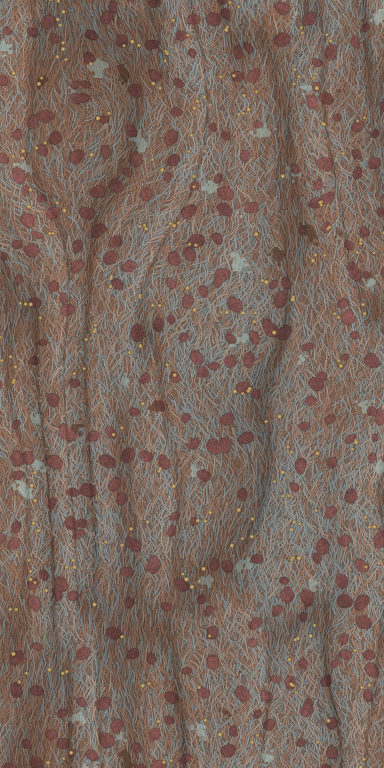
This texture is drawn by a Shadertoy shader. Its source:

```glsl
// Folded tissue: fine crossing fibres follow a warped, mostly vertical flow.
// Soft creases shade the folds; maroon cells, pale and dark flecks and small
// yellow beads are scattered on top with jittered grids.

vec3 hash(vec2 p, float seed) {
    vec3 q = fract(vec3(p, seed) * vec3(0.1031, 0.1030, 0.0973) + 0.137);
    q += dot(q, q.yxz + 33.33);
    return fract((q.xxy + q.yxx) * q.zyx);
}

float noise(vec2 p) {
    vec2 i = floor(p), f = fract(p);
    f = f * f * f * (f * (f * 6.0 - 15.0) + 10.0);
    float low = mix(hash(i, 1.0).x, hash(i + vec2(1, 0), 1.0).x, f.x);
    float high = mix(hash(i + vec2(0, 1), 1.0).x, hash(i + 1.0, 1.0).x, f.x);
    return mix(low, high, f.y);
}

// Coordinate across the folds; its contours run along the flow
float across(vec2 p) {
    return p.x + 0.26 * noise(p * vec2(2.4, 1.8) + 3.0)
               + 0.05 * noise(p * vec2(6.0, 4.0) + 17.0);
}

// Signed distance to scattered ovals, one per chosen grid cell
float ovals(vec2 p, float size, float chance, vec2 radii, float stretch, float seed) {
    vec2 cell = floor(p / size);
    float best = 1.0;
    for (int k = 0; k < 9; k++) {
        vec2 id = cell + vec2(k % 3 - 1, k / 3 - 1);
        vec3 a = hash(id, seed), b = hash(id, seed + 7.0);
        if (a.z > chance) continue;
        vec2 o = p - (id + 0.05 + 0.9 * a.xy) * size;
        float tilt = (b.x - 0.5) * 3.0, c = cos(tilt), s = sin(tilt);
        o = mat2(c, s, -s, c) * o * vec2(stretch, 1.0 / stretch);
        best = min(best, length(o) - mix(radii.x, radii.y, b.y));
    }
    return best;
}

// Signed distance to beads in groups of one to three
float beads(vec2 p) {
    float size = 0.08, best = 1.0;
    vec2 cell = floor(p / size);
    for (int k = 0; k < 9; k++) {
        vec2 id = cell + vec2(k % 3 - 1, k / 3 - 1);
        vec3 a = hash(id, 61.0);
        if (a.z > 0.42) continue;
        for (int j = 0; j < 3; j++) {
            vec3 b = hash(id, 70.0 + float(j));
            if (j > 0 && b.z > 0.45) continue;
            vec2 o = p - (id + a.xy) * size - (b.xy - 0.5) * 0.045;
            best = min(best, length(o) - 0.0042 - 0.0016 * b.z);
        }
    }
    return best;
}

float cover(float d, float soft) { return 1.0 - smoothstep(-soft, soft, d); }

void mainImage(out vec4 fragColor, in vec2 fragCoord) {
    vec2 p = fragCoord / iResolution.x;
    float px = 0.7 / iResolution.x;

    // Flow direction and fold height
    float u = across(p), e = 0.004;
    vec2 slope = vec2(across(p + vec2(e, 0)) - u, across(p + vec2(0, e)) - u);
    float flow = atan(slope.x, -slope.y);
    float fold = noise(vec2(u * 11.0, p.y * 1.3 + 5.0));
    float side = noise(vec2(u * 11.0 + 0.28, p.y * 1.3 + 5.0));
    float crease = 1.0 - smoothstep(0.0, 0.17, abs(fold - 0.42));
    float rusty = noise(vec2(u * 9.0 + 40.0, p.y * 3.0)) * 0.45
                + noise(p * 14.0 + 8.0) * 0.35 + crease * 0.16;

    // Fibres: stacked layers of thin bent strokes
    vec3 col = mix(vec3(0.43, 0.38, 0.35), vec3(0.47, 0.35, 0.29), rusty);
    float size = 0.027;
    vec2 bent = p + 0.006 * (vec2(noise(p * 45.0), noise(p * 45.0 + 90.0)) - 0.5);
    for (int layer = 0; layer < 8; layer++) {
        float depth = float(layer);
        vec2 g = bent + depth * vec2(0.0113, 0.0071);
        vec2 cell = floor(g / size);
        for (int k = 0; k < 9; k++) {
            vec2 id = cell + vec2(k % 3 - 1, k / 3 - 1);
            vec3 a = hash(id, 11.0 + depth), b = hash(id, 31.0 + depth);
            vec2 o = g - (id + a.xy) * size;
            float angle = flow + (a.z - 0.5) * mix(1.7, 0.6, crease);
            vec2 dir = vec2(cos(angle), sin(angle));
            float t = dot(o, dir);
            float w = abs(dot(o, vec2(-dir.y, dir.x)) + (b.x - 0.5) * 12.0 * t * t);
            float d = max(w - 0.0015, abs(t) - mix(0.016, 0.026, b.y));
            vec3 fibre = mix(vec3(0.53, 0.56, 0.56), vec3(0.63, 0.55, 0.49), step(0.6, b.x));
            fibre = mix(fibre, vec3(0.59, 0.44, 0.36), step(b.z, rusty * 1.1 - 0.1));
            col *= 1.0 - 0.16 * cover(d - 0.001, 0.001 + px);
            col = mix(col, fibre * (0.92 + 0.02 * depth), cover(d, px) * 0.9);
        }
    }

    // Pale and dark ragged flecks
    float rag = noise(p * 110.0) - 0.5 + 0.7 * (noise(p * vec2(55.0, 35.0) + 9.0) - 0.5);
    float pale = ovals(p, 0.15, 0.30, vec2(0.005, 0.021), 1.2, 81.0) + rag * 0.03;
    col = mix(col, vec3(0.61, 0.69, 0.66), cover(pale, 0.004) * 0.6);
    float dark = ovals(p, 0.17, 0.22, vec2(0.008, 0.020), 1.35, 93.0) + rag * 0.02;
    col = mix(col, vec3(0.34, 0.23, 0.17), cover(dark, 0.004) * 0.7);

    // Maroon cells with a dark rim and stippled body
    float body = ovals(p, 0.052, 0.41, vec2(0.010, 0.020), 1.14, 47.0)
               + 0.006 * (noise(p * 60.0 + 21.0) - 0.5);
    vec3 maroon = mix(vec3(0.40, 0.24, 0.23), vec3(0.52, 0.32, 0.31), noise(p * 22.0));
    maroon *= 0.88 + 0.24 * noise(p * 220.0);
    maroon *= 1.0 - 0.16 * smoothstep(-0.004, 0.0, body);
    col *= 1.0 - 0.12 * cover(body - 0.002, 0.003);
    col = mix(col, maroon, cover(body, px) * 0.85);

    // Fold shading, then beads on top
    col *= 1.04 - 0.19 * crease + clamp((fold - side) * 0.35, -0.10, 0.06);
    float bead = beads(p);
    col *= 1.0 - 0.22 * cover(bead - 0.0015, 0.002);
    vec3 gold = mix(vec3(0.66, 0.54, 0.32), vec3(0.82, 0.72, 0.47), cover(bead + 0.003, 0.002));
    col = mix(col, gold, cover(bead, px));
    fragColor = vec4(col, 1.0);
}
```
